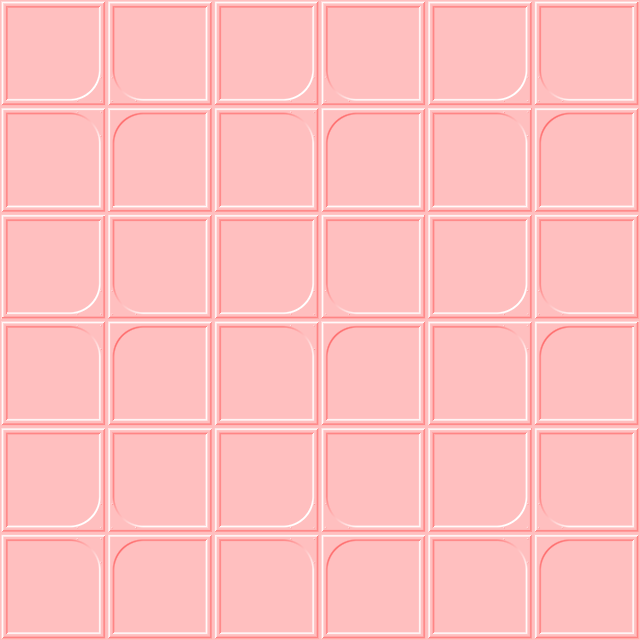
Write a three.js fragment shader that draws this texture map.

```glsl
// Pink embossed tiles, lit from the upper left: each has a raised square rim and
// a recessed panel with one rounded corner facing the centre of its 2x2 group.
// Relief is the outline normal dotted with the light, drawn along thin lines.

varying vec2 vUv;

const float TILES = 6.0;                  // tiles across and down
const float UNIT = 1.0 / 128.0;           // fine unit, as a part of one tile
const float RIM_INSET = 3.0 * UNIT;
const float PANEL_INSET = 8.2 * UNIT;
const float PANEL_RADIUS = 36.0 * UNIT;
const float LINE_WIDTH = 2.0 * UNIT;
const float SOFTNESS = TILES / 512.0;     // edge blur, in tile units
const float DOT_NEAR = 6.8 * UNIT;        // speck distances from the tile edges
const float DOT_FAR = 35.0 * UNIT;
const float DOT_RADIUS = 0.9 * UNIT;
const float DOT_STRENGTH = 0.6;
const float RELIEF = 0.23;
const vec2 LIGHT = vec2(-1.0, 1.0);
const vec3 BASE = vec3(1.0, 0.75, 0.75);

// Soft coverage from a signed distance, positive inside
float coverage(float inside) {
  return clamp(0.5 + inside / SOFTNESS, 0.0, 1.0);
}

// Lit outline of a box centred on the tile; radius rounds the current corner
float boxRelief(vec2 p, float inset, float radius) {
  vec2 edge = abs(p) - (0.5 - inset) + radius;
  float dist = max(edge.x, edge.y) - radius;
  vec2 normal = edge.x > edge.y ? vec2(1.0, 0.0) : vec2(0.0, 1.0);
  if (radius > 0.0 && min(edge.x, edge.y) > 0.0) {
    dist = length(edge) - radius;
    normal = normalize(edge);
  }
  normal *= sign(p);
  return dot(normal, LIGHT) * coverage(0.5 * LINE_WIDTH - abs(dist));
}

// Small raised specks around the rounded corner
float dotRelief(vec2 p, vec2 facing) {
  float relief = 0.0;
  for (int i = 0; i < 3; i++) {
    vec2 inset = vec2(i == 1 ? DOT_FAR : DOT_NEAR, i == 2 ? DOT_FAR : DOT_NEAR);
    vec2 offset = p - facing * (0.5 - inset);
    float dist = length(offset);
    float slope = dot(offset, LIGHT) / max(dist, 0.5 * UNIT);
    relief += slope * coverage(DOT_RADIUS - dist);
  }
  return relief * DOT_STRENGTH;
}

void main() {
  vec2 grid = vUv * TILES;
  vec2 p = fract(grid) - 0.5;

  // Direction from this tile to the centre of its 2x2 group
  vec2 facing = 1.0 - 2.0 * mod(floor(grid), 2.0);
  vec2 q = p * facing;
  float radius = min(q.x, q.y) > 0.0 ? PANEL_RADIUS : 0.0;

  // Raised rim, recessed panel
  float relief = boxRelief(p, RIM_INSET, 0.0);
  relief += boxRelief(p, PANEL_INSET, radius) * -1.0;

  // Specks are absent where the rounded corner faces the light
  if (dot(facing, LIGHT) < 1.0) relief += dotRelief(p, facing);

  vec3 color = BASE + relief * RELIEF * vec3(0.0, 1.0, 1.0);
  gl_FragColor = vec4(clamp(color, 0.0, 1.0), 1.0);
}
```
